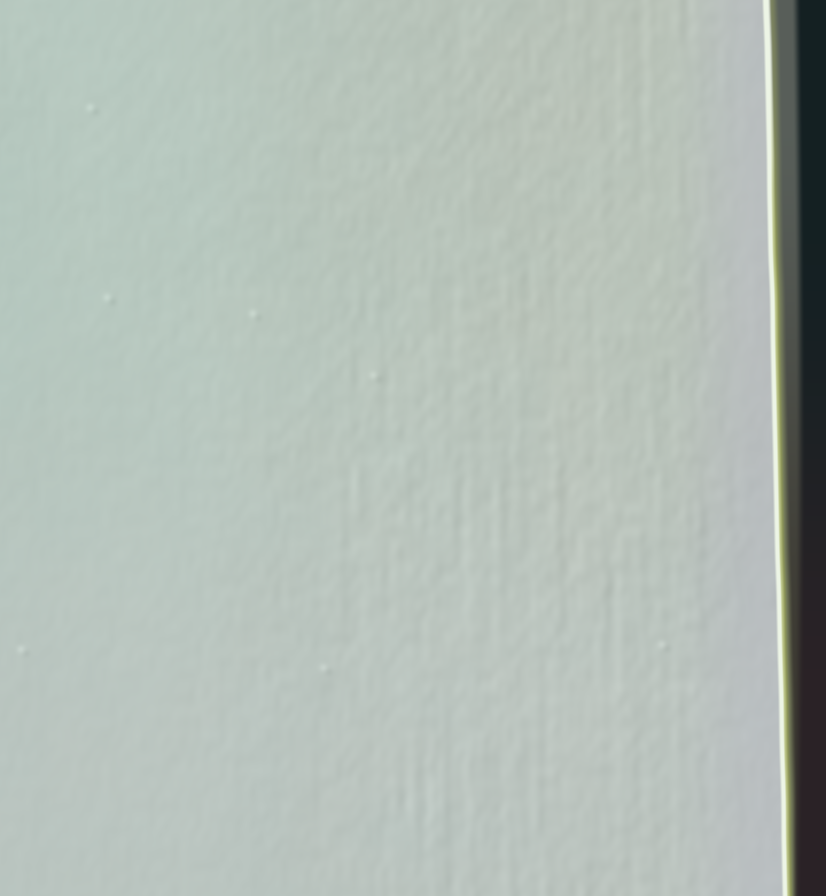
Reproduce this texture procedurally as a WebGL 1 fragment shader.

```glsl
precision highp float;
uniform vec2 u_resolution;

float hash(vec2 p) {
  return fract(sin(dot(p, vec2(127.1, 311.7))) * 43758.5453);
}

float noise(vec2 p) {
  vec2 cell = floor(p);
  vec2 f = fract(p);
  f = f * f * (3.0 - 2.0 * f);
  float low = mix(hash(cell), hash(cell + vec2(1.0, 0.0)), f.x);
  float high = mix(hash(cell + vec2(0.0, 1.0)), hash(cell + vec2(1.0, 1.0)), f.x);
  return mix(low, high, f.y);
}

float fbm(vec2 p) {
  float sum = 0.0;
  float weight = 0.5;
  for (int i = 0; i < 4; i++) {
    sum += weight * noise(p);
    p = p * 2.03 + vec2(17.3, 9.1);
    weight *= 0.5;
  }
  return sum;
}

// Slope of a noise height field, as lit from the upper left
float relief(vec2 p, vec2 lightStep) {
  return noise(p + lightStep) - noise(p - lightStep);
}

// Raised specks: one per chosen cell, bright side and shaded side
float specks(vec2 p, float scale, float density) {
  vec2 q = p * scale;
  vec2 cell = floor(q);
  vec2 center = 0.3 + 0.4 * vec2(hash(cell + 3.7), hash(cell + 8.2));
  vec2 d = fract(q) - center;
  float chosen = step(1.0 - density, hash(cell + 21.4));
  float lit = exp(-dot(d, d) * 260.0);
  vec2 s = d - vec2(0.08, -0.06);
  return chosen * (lit - 0.6 * exp(-dot(s, s) * 260.0));
}

vec3 wallTint(vec2 uv) {
  vec3 mint = vec3(0.715, 0.785, 0.750);
  vec3 sage = vec3(0.725, 0.765, 0.725);
  vec3 silver = vec3(0.735, 0.770, 0.755);
  vec3 lavender = vec3(0.725, 0.740, 0.755);
  vec3 tint = mix(mint, sage, smoothstep(0.0, 0.75, uv.x));
  tint = mix(tint, silver, smoothstep(0.75, 0.1, uv.y) * 0.75);
  return mix(tint, lavender, smoothstep(0.80, 0.93, uv.x) * 0.8);
}

float wallTexture(vec2 p, vec2 uv) {
  float roughness = mix(0.45, 1.0, smoothstep(0.1, 0.65, uv.x));
  roughness *= 1.0 - 0.6 * smoothstep(0.82, 0.92, uv.x);
  roughness *= 0.6 + 0.8 * fbm(p * 5.0);
  float grain = relief(p * vec2(115.0, 75.0), vec2(-0.3, 0.25));
  grain += 0.5 * relief(p * vec2(55.0, 32.0) + 40.0, vec2(-0.3, 0.3));
  float brush = relief(p * vec2(95.0, 9.0) + 7.0, vec2(-0.35, 0.0));
  float streakZone = smoothstep(0.3, 0.55, uv.x) * smoothstep(0.35, 0.65, fbm(p * vec2(7.0, 3.0) + 5.0));
  float cloud = fbm(p * vec2(9.0, 4.0)) - 0.47;
  return roughness * (0.024 * grain + 0.024 * brush * (0.3 + streakZone))
    + 0.022 * cloud + 0.06 * specks(p, 13.0, 0.07);
}

vec3 sideTint(vec2 uv, float edge, float bandEnd) {
  vec3 shadow = mix(vec3(0.165, 0.135, 0.150), vec3(0.080, 0.125, 0.135), smoothstep(0.2, 0.75, uv.y));
  vec3 gray = mix(vec3(0.235, 0.225, 0.195), vec3(0.345, 0.370, 0.350), smoothstep(0.2, 0.9, uv.y));
  vec3 olive = vec3(0.48, 0.51, 0.37);
  vec3 band = mix(olive, gray, smoothstep(0.006, 0.016, uv.x - edge));
  return mix(band, shadow, smoothstep(bandEnd - 0.006, bandEnd + 0.006, uv.x));
}

void main() {
  vec2 uv = gl_FragCoord.xy / u_resolution;
  vec2 p = gl_FragCoord.xy / u_resolution.y;

  // Painted wall
  vec3 color = wallTint(uv) + wallTexture(p, uv);
  color += vec3(0.008, -0.002, -0.006) * (fbm(p * 14.0 + 31.0) - 0.47);

  // Dark side beyond the slightly leaning corner
  float edge = mix(0.952, 0.928, uv.y) + 0.001 * (noise(vec2(uv.y * 18.0, 2.0)) - 0.5);
  float bandEnd = 0.964 + 0.005 * sin(uv.y * 3.14159);
  vec3 side = sideTint(uv, edge, bandEnd);
  color = mix(color, side, smoothstep(edge + 0.001, edge + 0.007, uv.x));

  // Bright rim with a yellow-green fringe
  float d = uv.x - edge;
  float rim = smoothstep(-0.006, -0.002, d) * smoothstep(0.006, 0.001, d);
  float fringe = smoothstep(0.0, 0.003, d) * smoothstep(0.009, 0.004, d);
  color = mix(color, vec3(0.93, 0.96, 0.90), rim);
  color = mix(color, vec3(0.62, 0.66, 0.27), fringe * 0.55 * smoothstep(0.95, 0.7, uv.y));

  gl_FragColor = vec4(clamp(color, 0.0, 1.0), 1.0);
}
```
